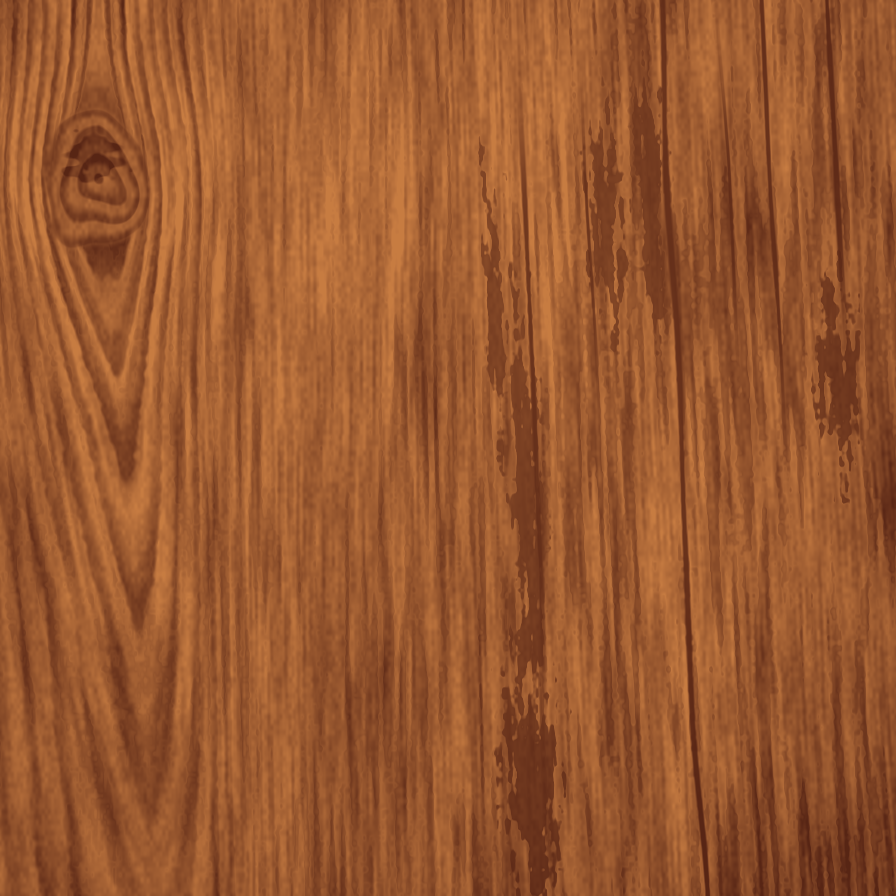
This texture is drawn by a Shadertoy shader. Its source:

```glsl
// Varnished wooden board: straight fine grain, bent around a knot on the left with
// nested pointed rings below it, leaning cracks and ragged stains on the right.
// Soft grain tones lie under crisp, broken flecks of dark pigment.

const vec3 DARK_WOOD  = vec3(0.385, 0.178, 0.098);
const vec3 LIGHT_WOOD = vec3(0.750, 0.462, 0.245);
const float BASE_TONE = 0.75;
const float FINE_GRAIN = 0.38;
const float BAND_GRAIN = 0.40;
const float BROAD_GRAIN = 0.50;
const float PORE_GRAIN = 0.34;
const float FLECK_DEPTH = 0.32;
const float RING_COUNT = 56.0;
const float RING_DEPTH = 0.60;
const float RING_TAPER = 0.115;
const float RING_DRIFT = 0.095;
const float LEAN = 0.05;
const vec2 KNOT = vec2(0.110, 0.800);
const vec2 KNOT_SIZE = vec2(0.060, 0.072);

// Cracks: position across, half width, lower end, upper end
const vec4 CRACKS[6] = vec4[6](
    vec4(0.786, 0.0030, -0.2, 1.2), vec4(0.621, 0.0028, 0.20, 0.95),
    vec4(0.898, 0.0020, 0.45, 1.2), vec4(0.972, 0.0026, 0.55, 1.2),
    vec4(0.692, 0.0014, 0.50, 0.95), vec4(0.851, 0.0014, 0.55, 1.0));

// Stains: centre, radii
const vec4 STAINS[6] = vec4[6](
    vec4(0.590, 0.43, 0.018, 0.23), vec4(0.936, 0.57, 0.025, 0.12),
    vec4(0.592, 0.13, 0.030, 0.14), vec4(0.676, 0.74, 0.020, 0.12),
    vec4(0.553, 0.62, 0.010, 0.16), vec4(0.725, 0.80, 0.014, 0.14));

float hash(vec2 p) {
    vec3 q = fract(p.xyx * vec3(0.1031, 0.1030, 0.0973));
    q += dot(q, q.yzx + 33.33);
    return fract((q.x + q.y) * q.z);
}

float noise(vec2 p) {
    vec2 i = floor(p), f = fract(p);
    f = f * f * (3.0 - 2.0 * f);
    return mix(mix(hash(i), hash(i + vec2(1, 0)), f.x),
               mix(hash(i + vec2(0, 1)), hash(i + vec2(1, 1)), f.x), f.y);
}

// One noise column, shifted along its length so that cell ends never line up
float column(float i, float y) {
    y += 57.0 * hash(vec2(i, 7.0));
    float f = fract(y);
    return mix(hash(vec2(i, floor(y))), hash(vec2(i, floor(y) + 1.0)), f * f * (3.0 - 2.0 * f));
}

float streak(vec2 p) {
    float i = floor(p.x), f = fract(p.x);
    return mix(column(i, p.y), column(i + 1.0, p.y), f * f * (3.0 - 2.0 * f));
}

// Distance across the grain from the heart line, straightening away from the knot
float grainDistance(vec2 uv) {
    float depth = max(KNOT.y - uv.y, 0.0);
    float height = uv.y - KNOT.y;
    float offset = uv.x - KNOT.x;
    float side = abs(offset - RING_DRIFT * depth * exp(-offset * offset / 0.02));
    float taper = RING_TAPER * depth * exp(-side * side / 0.015);
    float bulge = 0.034 * exp(-height * height / 0.012 - side * side / 0.015);
    float bent = max(side - bulge, 0.0);
    bent = pow(pow(bent, 1.5) + pow(taper, 1.5), 1.0 / 1.5);
    return mix(bent, offset, smoothstep(0.10, 0.30, offset));
}

float ringLine(float phase) {
    float f = fract(phase);
    return smoothstep(0.25, 0.75, f) * (1.0 - smoothstep(0.82, 1.0, f));
}

float knotTone(float tone, vec2 uv, float pore) {
    vec2 p = (uv - KNOT) / KNOT_SIZE;
    float radius = length(p) + 0.35 * (noise(uv * vec2(28.0, 22.0)) - 0.5);
    float inner = 0.64 - 0.46 * ringLine(radius * 3.6 + 0.15) + 0.4 * (pore - 0.5);
    float core = length((p - vec2(-0.08, 0.28)) / vec2(0.48, 0.38))
               + 1.1 * (noise(uv * vec2(95.0, 110.0)) - 0.5);
    inner -= 0.42 * (1.0 - smoothstep(0.80, 1.10, core));
    return mix(inner, tone, smoothstep(0.92, 1.15, radius));
}

float crackMask(vec2 uv, float pore) {
    float mask = 0.0;
    for (int i = 0; i < 6; i++) {
        vec4 c = CRACKS[i];
        float wiggle = 0.008 * (noise(vec2(float(i) * 9.0, uv.y * 5.0)) - 0.5);
        float width = c.y * (0.3 + noise(vec2(float(i) * 5.0 + 2.5, uv.y * 14.0)) + 0.5 * pore);
        float gap = abs(uv.x + LEAN * uv.y + wiggle - c.x);
        float span = smoothstep(c.z, c.z + 0.2, uv.y) * (1.0 - smoothstep(c.w - 0.2, c.w, uv.y));
        mask = max(mask, span * (1.0 - smoothstep(width * 0.5, width + 0.0014, gap)));
    }
    return mask;
}

float stainMask(vec2 uv, float rough) {
    float mask = 0.0;
    for (int i = 0; i < 6; i++) {
        vec4 s = STAINS[i];
        vec2 p = uv - s.xy;
        p.x += LEAN * p.y;
        float body = 1.0 - length(p / s.zw) + 2.6 * (rough - 0.5);
        mask = max(mask, smoothstep(0.05, 0.30, body));
    }
    return mask;
}

void mainImage(out vec4 fragColor, in vec2 fragCoord) {
    vec2 uv = fragCoord / iResolution.xy;
    float across = grainDistance(uv) + 0.005 * (noise(uv * vec2(8.0, 5.0)) - 0.5);
    float rightArea = smoothstep(0.40, 0.70, uv.x);
    vec2 grain = vec2(across + LEAN * uv.y * rightArea, uv.y);
    float ringArea = 1.0 - smoothstep(0.05, 0.20, across);

    // Soft grain from thin fibres to broad bands
    float fine = streak(grain * vec2(270.0, 16.0));
    float band = 0.6 * streak(grain * vec2(110.0, 9.0)) + 0.4 * streak(grain * vec2(40.0, 5.0) + 40.0);
    float broad = 0.6 * noise(grain * vec2(11.0, 2.6) + 13.0) + 0.4 * noise(grain * vec2(24.0, 5.0) + 3.0);
    float pore = 0.6 * noise(uv * vec2(290.0, 170.0)) + 0.4 * noise(uv * vec2(170.0, 75.0) + 9.0);
    float tone = BASE_TONE + FINE_GRAIN * (fine - 0.5);
    tone += BAND_GRAIN * (band - 0.5) * (1.0 - 0.4 * ringArea);
    tone += BROAD_GRAIN * (broad - 0.5) + PORE_GRAIN * (pore - 0.5);

    // Crisp broken flecks, gathered into patches
    float rough = 0.40 * streak(grain * vec2(190.0, 26.0) + 20.0) + 0.35 * pore
                + 0.25 * noise(uv * vec2(80.0, 30.0));
    float patches = noise(grain * vec2(20.0, 4.5) + 31.0);
    float fleck = 0.42 * streak(grain * vec2(165.0, 9.0) + 90.0) + 0.33 * patches + 0.25 * pore;
    float limit = 0.565 - 0.02 * rightArea + 0.02 * ringArea;
    tone -= FLECK_DEPTH * (0.85 + 0.3 * rightArea) * smoothstep(limit - 0.03, limit + 0.08, fleck);

    // Rings and knot
    float phase = across * RING_COUNT + 0.8 * noise(uv * vec2(9.0, 6.0) + 5.0)
                + 0.12 * noise(uv * vec2(140.0, 120.0));
    float ringStrength = 0.3 + 0.9 * noise(vec2(across * 45.0, uv.y * 6.0));
    tone -= RING_DEPTH * ringStrength * ringArea * (ringLine(phase) - 0.2);
    tone = knotTone(tone, uv, pore);

    // Stains and cracks
    tone = mix(tone, 0.02 + 0.16 * pore, 0.85 * stainMask(uv, rough));
    tone = mix(tone, -0.04, 0.88 * crackMask(uv, pore));

    // Soft light from the upper middle
    vec2 fromLight = uv - vec2(0.42, 0.70);
    tone += 0.10 - 0.55 * dot(fromLight, fromLight);
    tone = clamp(tone, -0.12, 1.08);
    fragColor = vec4(mix(DARK_WOOD, LIGHT_WOOD, tone), 1.0);
}
```
